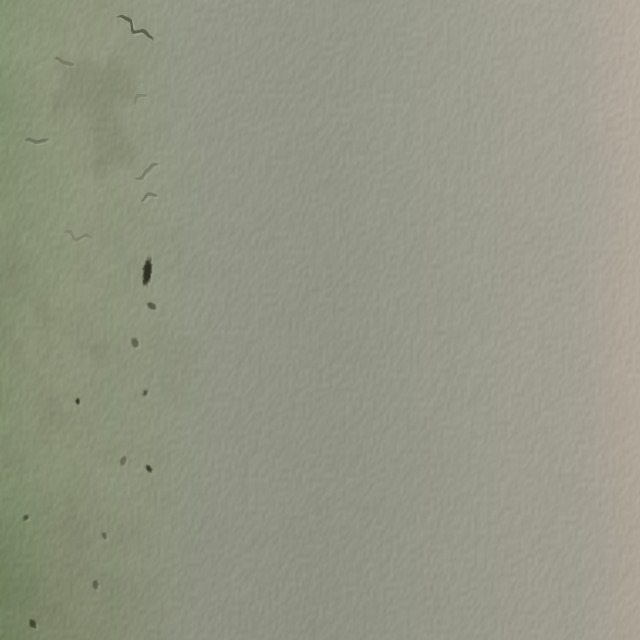
Give the GLSL for this texture, as a Shadertoy shader.

```glsl
// Aged painted plaster wall: green-grey to warm grey wash, fine grain, cracks and chips on the left.

const vec3 GREEN_EDGE = vec3(0.485, 0.545, 0.415);
const vec3 GREEN_GREY = vec3(0.545, 0.575, 0.475);
const vec3 MID_GREY   = vec3(0.568, 0.580, 0.518);
const vec3 PALE_GREY  = vec3(0.625, 0.620, 0.568);
const vec3 WARM_EDGE  = vec3(0.700, 0.660, 0.610);
const vec3 STAIN      = vec3(0.500, 0.510, 0.415);
const vec3 CHIP_DARK  = vec3(0.170, 0.175, 0.125);
const vec3 CRACK_DARK = vec3(0.310, 0.335, 0.265);
const vec3 RIM_LIGHT  = vec3(0.680, 0.700, 0.610);

const float GRAIN_AMOUNT  = 0.032;
const vec2  GRAIN_SCALE   = vec2(190.0, 135.0);
const float MOTTLE_AMOUNT = 0.022;
const float STAIN_AMOUNT  = 0.42;
const float WORN_WIDTH    = 0.30;   // width of the damaged strip
const float SOFTNESS      = 0.0024; // edge blur of marks
const vec2  LIGHT_SHIFT   = vec2(0.0030, -0.0030);
const int   CRACKS = 7;
const int   CHIPS  = 11;

float hash(vec2 p) {
    vec3 q = fract(vec3(p.xyx) * 0.1031);
    q += dot(q, q.yzx + 33.33);
    return fract((q.x + q.y) * q.z);
}

float noise(vec2 p) {
    vec2 i = floor(p), f = fract(p);
    f = f * f * (3.0 - 2.0 * f);
    return mix(mix(hash(i), hash(i + vec2(1, 0)), f.x),
               mix(hash(i + vec2(0, 1)), hash(i + vec2(1, 1)), f.x), f.y);
}

float fbm(vec2 p) {
    float sum = 0.0, amp = 0.5;
    for (int i = 0; i < 4; i++) {
        sum += amp * noise(p);
        p = p * 2.03 + 17.3;
        amp *= 0.5;
    }
    return sum;
}

vec2 rotate(vec2 p, float a) {
    return vec2(cos(a) * p.x + sin(a) * p.y, cos(a) * p.y - sin(a) * p.x);
}

// Wavy hairline that tapers towards both ends
float crackMask(vec2 p, float halfLength, float seed) {
    float bend = (noise(vec2(p.x * 75.0, seed * 9.0)) - 0.5) * 0.014;
    float taper = 1.0 - abs(p.x) / halfLength;
    float thickness = 0.0018 * clamp(taper * 2.0, 0.0, 1.0);
    float line = 1.0 - smoothstep(0.0, SOFTNESS, abs(p.y - bend) - thickness);
    return line * smoothstep(0.0, 0.25, taper);
}

// Small ragged oval
float chipMask(vec2 p, vec2 radius, float seed) {
    float ragged = (noise(p * 260.0 + seed * 31.0) - 0.5) * 0.35;
    float d = (length(p / radius) - 1.0 + ragged) * radius.x;
    return 1.0 - smoothstep(-SOFTNESS, SOFTNESS, d);
}

vec3 wallColor(vec2 uv) {
    float x = uv.x + (fbm(uv * vec2(3.0, 2.0)) - 0.47) * 0.10;
    vec3 c = mix(GREEN_EDGE, GREEN_GREY, smoothstep(-0.06, 0.13, x));
    c = mix(c, MID_GREY, smoothstep(0.12, 0.36, x));
    c = mix(c, PALE_GREY, smoothstep(0.50, 0.92, x));
    c = mix(c, WARM_EDGE, smoothstep(0.86, 1.06, x));
    c += 0.022 * (uv.y - 0.45);
    return c - 0.040 * smoothstep(0.30, 0.05, uv.y) * smoothstep(0.35, 0.0, uv.x);
}

void mainImage(out vec4 fragColor, in vec2 fragCoord) {
    vec2 uv = fragCoord / iResolution.xy;
    vec3 color = wallColor(uv);
    float worn = 1.0 - smoothstep(WORN_WIDTH * 0.7, WORN_WIDTH * 1.1, uv.x);

    // Soft stains and uneven paint in the worn strip
    float patches = smoothstep(0.50, 0.66, fbm(uv * vec2(11.0, 7.0) + 4.0));
    color = mix(color, STAIN, patches * worn * STAIN_AMOUNT);
    color += (fbm(uv * 24.0 + 9.0) - 0.47) * MOTTLE_AMOUNT * (0.5 + worn);

    // Embossed grain, lit from one side
    vec2 g = uv * GRAIN_SCALE;
    color += (noise(g) - noise(g + vec2(0.6, -0.5))) * GRAIN_AMOUNT;
    color += (noise(uv * vec2(110.0, 60.0)) - 0.5) * 0.008;

    // Cracks in the upper part
    for (int i = 0; i < CRACKS; i++) {
        float k = float(i);
        vec2 center = vec2(0.02 + 0.28 * hash(vec2(k, 3.1)),
                           0.62 + 0.36 * (k + hash(vec2(k, 7.7))) / float(CRACKS));
        float angle = (hash(vec2(k, 5.3)) - 0.5) * 2.4;
        float halfLength = i == CRACKS - 1 ? 0.038 : mix(0.010, 0.024, hash(vec2(k, 9.9)));
        float strength = i == CRACKS - 1 ? 0.85 : mix(0.25, 0.65, hash(vec2(k, 2.4)));
        vec2 p = uv - center;
        float rim = crackMask(rotate(p - LIGHT_SHIFT, angle), halfLength, k);
        float dark = crackMask(rotate(p, angle), halfLength, k);
        color = mix(color, RIM_LIGHT, rim * strength * 0.55);
        color = mix(color, CRACK_DARK, dark * strength);
    }

    // Dark chips in the lower part, one of them large
    for (int i = 0; i < CHIPS; i++) {
        float k = float(i) + 40.0;
        bool large = i == CHIPS - 1;
        vec2 center = vec2(0.01 + 0.25 * hash(vec2(k, 1.7)),
                           0.02 + 0.57 * (float(i) + hash(vec2(k, 6.1))) / float(CHIPS));
        if (large) center.x = 0.23;
        float size = mix(0.0028, 0.0052, hash(vec2(k, 8.3)));
        vec2 radius = large ? vec2(0.0065, 0.020) : size * vec2(1.0, 1.5);
        float angle = large ? -0.12 : (hash(vec2(k, 4.9)) - 0.5) * 2.0;
        float strength = large ? 0.95 : mix(0.35, 0.95, hash(vec2(k, 2.9)));
        vec2 p = uv - center;
        float rim = chipMask(rotate(p - LIGHT_SHIFT, angle), radius, k);
        float dark = chipMask(rotate(p, angle), radius, k);
        color = mix(color, RIM_LIGHT, rim * 0.35);
        color = mix(color, CHIP_DARK, dark * strength);
    }

    fragColor = vec4(clamp(color, 0.0, 1.0), 1.0);
}
```
